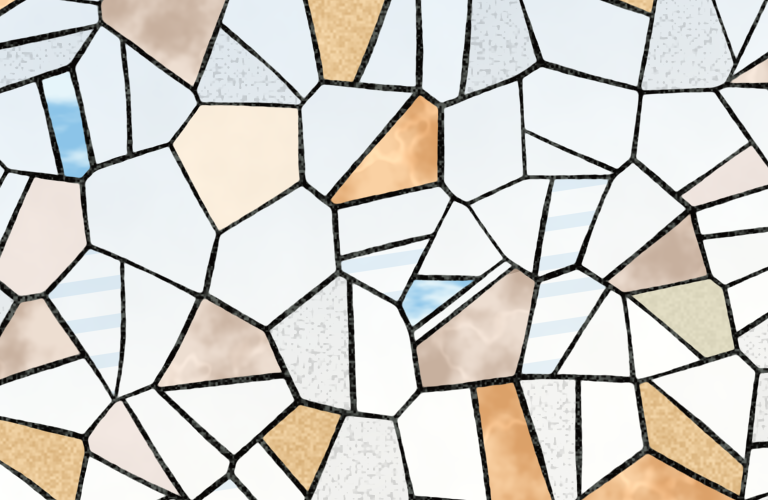
Give the GLSL for this texture, as a Shadertoy shader.

```glsl
// Broken-tile mosaic: white shards with scattered tan, marbled and blue ones in dark grout.
// Voronoi cells are each cut by a random line, which gives straight-sided quads and
// triangles; every shard then gets a glaze from its own id.

#define DENSITY 4.7       // Voronoi cells per canvas height
#define JITTER 0.88       // irregularity of the cell sites
#define CUT_SHARE 0.86    // share of cells split in two
#define GROUT 0.0050      // half width of the joints
#define SOFTNESS 0.0019   // blur of the shard edges
#define CORNER 0.0045     // widening of the joints where they meet
#define WARP 0.030        // bending of the joints

float hash1(vec2 p) {
    vec3 q = fract(p.xyx * 0.1031);
    q += dot(q, q.yzx + 33.33);
    return fract((q.x + q.y) * q.z);
}

vec2 hash2(vec2 p) {
    return vec2(hash1(p + 17.3), hash1(p + 71.9));
}

float noise(vec2 p) {
    vec2 i = floor(p), f = fract(p);
    f = f * f * (3.0 - 2.0 * f);
    return mix(mix(hash1(i), hash1(i + vec2(1, 0)), f.x),
               mix(hash1(i + vec2(0, 1)), hash1(i + vec2(1, 1)), f.x), f.y);
}

float fbm(vec2 p) {
    float sum = 0.0, amp = 0.53;
    for (int i = 0; i < 4; i++) {
        sum += amp * noise(p);
        p = mat2(1.6, 1.2, -1.2, 1.6) * p + 5.7;
        amp *= 0.5;
    }
    return sum;
}

float smoothMin(float a, float b, float k) {
    float h = max(k - abs(a - b), 0.0) / k;
    return min(a, b) - 0.25 * h * h * k;
}

vec2 site(vec2 cell) {
    return cell + 0.5 + JITTER * (hash2(cell) - 0.5);
}

// Returns the distance to the nearest joint, the shard id (yz) and its side of the cut (w).
vec4 shard(vec2 p) {
    vec2 home = floor(p), cell = home, toSite = vec2(9.0);
    for (int y = -1; y <= 1; y++)
    for (int x = -1; x <= 1; x++) {
        vec2 c = home + vec2(x, y), r = site(c) - p;
        if (dot(r, r) < dot(toSite, toSite)) { toSite = r; cell = c; }
    }
    float k = CORNER * DENSITY, edge = 9.0, side = 0.0;
    for (int y = -2; y <= 2; y++)
    for (int x = -2; x <= 2; x++) {
        if (x == 0 && y == 0) continue;
        vec2 r = site(cell + vec2(x, y)) - p;
        edge = smoothMin(edge, dot(0.5 * (toSite + r), normalize(r - toSite)), k);
    }
    if (hash1(cell + 5.1) < CUT_SHARE) {
        float angle = 6.2832 * hash1(cell + 41.7);
        float cut = dot(toSite, vec2(cos(angle), sin(angle))) + 0.16 * (hash1(cell + 9.4) - 0.5);
        side = step(0.0, cut);
        edge = smoothMin(edge, abs(cut), k);
    }
    return vec4(edge / DENSITY, cell, side);
}

vec3 glaze(vec2 uv, vec2 cell, float side) {
    vec2 id = cell + 37.0 * side;
    vec2 q = uv + 7.0 * hash2(id);
    // An even spread over the ids keeps the colour shares steady.
    float kind = fract(dot(cell, vec2(0.7549, 0.5698)) + 0.5 * side + 0.12 * hash1(id + 3.3));
    float grain = noise(q * 170.0), cloud = fbm(q * 11.0);
    float vein = 1.0 - smoothstep(0.0, 0.05, abs(fbm(q * 7.0 + 3.0) - 0.5));

    // Overexposed white, cooler towards the upper left
    float cool = smoothstep(0.15, 1.25, uv.y - 0.28 * uv.x + 0.3);
    vec3 white = mix(vec3(0.99, 0.99, 0.98), vec3(0.90, 0.935, 0.96), cool);
    white += 0.02 * (hash1(id + 8.8) - 0.5) + 0.02 * (cloud - 0.5);

    if (kind < 0.055)   // orange marble
        return mix(vec3(0.86, 0.63, 0.41), vec3(0.98, 0.82, 0.64), smoothstep(0.25, 0.7, cloud))
             + 0.06 * vein;
    if (kind < 0.105)   // grained sandstone
        return mix(vec3(0.83, 0.67, 0.45), vec3(0.98, 0.87, 0.70), 0.65 * grain + 0.35 * cloud);
    if (kind < 0.165) { // beige marble, sometimes with a darker band
        vec3 beige = mix(vec3(0.78, 0.69, 0.62), vec3(0.93, 0.87, 0.82), smoothstep(0.25, 0.7, cloud));
        float band = smoothstep(0.018, 0.015, abs(fract(4.0 * (q.y - 0.3 * q.x)) - 0.5) / 4.0);
        return beige + 0.04 * vein - 0.12 * band * step(0.6, hash1(id + 2.2));
    }
    if (kind < 0.19)    // pale olive
        return vec3(0.87, 0.85, 0.75) + 0.05 * (grain - 0.5);
    if (kind < 0.21)    // blue sky
        return mix(vec3(0.55, 0.77, 0.91), vec3(0.90, 0.96, 0.98), smoothstep(0.3, 0.7, fbm(q * vec2(9, 20))));
    if (kind < 0.25)    // cream and rose
        return mix(vec3(0.98, 0.93, 0.86), vec3(0.93, 0.89, 0.88), hash1(id + 6.1)) + 0.04 * (cloud - 0.5);
    if (kind < 0.40)    // fine grey speckle
        return white * (0.96 - 0.12 * smoothstep(0.55, 0.95, grain));
    if (kind < 0.44) {  // faint printed stripes
        float stripe = smoothstep(0.42, 0.46, abs(fract(13.0 * (q.y - 0.15 * q.x)) - 0.5) + 0.12);
        return white - stripe * vec3(0.09, 0.05, 0.02);
    }
    return white;
}

void mainImage(out vec4 fragColor, in vec2 fragCoord) {
    vec2 uv = fragCoord / iResolution.y;
    vec2 bent = uv + WARP * (vec2(noise(uv * 3.5), noise(uv * 3.5 + 19.0)) - 0.5);
    vec4 tile = shard(bent * DENSITY + 3.0);

    // Joints of uneven width with slightly chipped rims
    float halfWidth = GROUT * (0.55 + 0.9 * noise(uv * 9.0 + 4.0));
    float rim = tile.x - halfWidth + 0.0012 * (noise(uv * 95.0) - 0.5);
    float soft = max(SOFTNESS, 0.7 / iResolution.y);
    float cover = smoothstep(-soft, soft, rim);

    // Dark grout with grey grit
    float grit = 0.6 * noise(uv * 210.0) + 0.4 * noise(uv * 38.0);
    vec3 grout = mix(vec3(0.03, 0.025, 0.02), vec3(0.36, 0.38, 0.36), smoothstep(0.3, 0.9, grit));

    vec3 color = mix(grout, glaze(uv, tile.yz, tile.w), cover);
    fragColor = vec4(clamp(color, 0.0, 1.0), 1.0);
}
```
